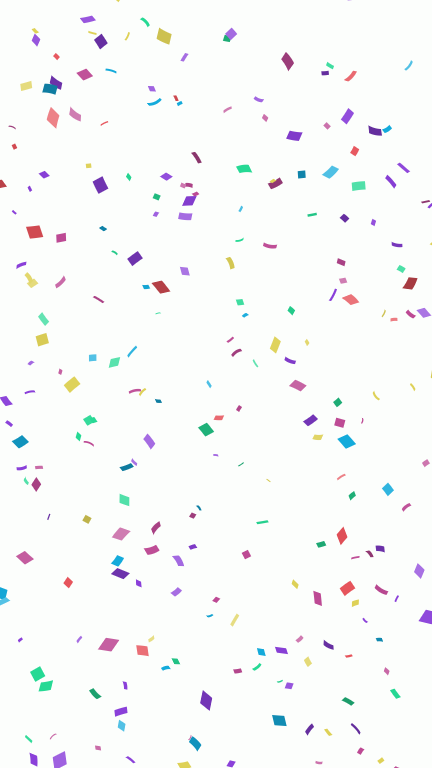
This pattern is drawn by a WebGL 1 fragment shader. Its source:

```glsl
precision highp float;

// Falling paper confetti on a near-white ground. Three jittered grids scatter
// small sheared rectangles; a random tilt foreshortens each one from a full
// square to a thin sliver and shifts its shade.

uniform vec2 u_resolution;

const vec3 PAPER  = vec3(0.988, 0.996, 0.988);
const vec3 VIOLET = vec3(0.54, 0.25, 0.85);
const vec3 ROSE   = vec3(0.74, 0.29, 0.58);
const vec3 CYAN   = vec3(0.08, 0.67, 0.86);
const vec3 GREEN  = vec3(0.15, 0.85, 0.58);
const vec3 YELLOW = vec3(0.87, 0.82, 0.34);
const vec3 RED    = vec3(0.90, 0.32, 0.35);

const float CELL = 0.075;       // grid spacing, in canvas heights
const float PRESENCE = 0.74;    // share of cells that hold a piece

// Sine-free hash: three random values from a three-part seed
vec3 hash3(vec3 seed) {
  vec3 p = fract(seed * vec3(0.1031, 0.1030, 0.0973));
  p += dot(p, p.yxz + 33.33);
  return fract((p.xxy + p.yxx) * p.zyx);
}

vec2 rotate(vec2 p, float angle) {
  float c = cos(angle), s = sin(angle);
  return vec2(c * p.x + s * p.y, c * p.y - s * p.x);
}

// Picks a hue by its share of the pieces
vec3 confettiHue(float pick) {
  if (pick < 0.29) return VIOLET;
  if (pick < 0.49) return ROSE;
  if (pick < 0.66) return CYAN;
  if (pick < 0.80) return GREEN;
  if (pick < 0.92) return YELLOW;
  return RED;
}

// Darkens (shade near 0) or pales (shade near 1) a hue
vec3 shadeHue(vec3 hue, float shade) {
  vec3 dark = hue * mix(0.72, 1.0, smoothstep(0.0, 0.4, shade));
  return mix(dark, vec3(1.0), 0.28 * smoothstep(0.55, 1.0, shade));
}

// Antialiased coverage of a sheared, slightly curled rectangle
float sheetCoverage(vec2 p, vec2 halfSize, float shear, float curl, float pixel) {
  p.y += curl * (p.x * p.x / halfSize.x - 0.4 * halfSize.x);
  p.x -= shear * p.y;
  vec2 inside = clamp((halfSize - abs(p)) / pixel + 0.5, 0.0, 1.0);
  return inside.x * inside.y;
}

// Draws the piece owned by one cell over the given colour
vec3 drawPiece(vec3 color, vec2 p, vec2 cell, float layer, float pixel) {
  vec3 seed = vec3(cell + 20.0, layer * 17.0 + 3.0);
  vec3 place = hash3(seed);
  if (place.z > PRESENCE) return color;

  vec3 form = hash3(seed + vec3(51.0, 13.0, 7.0));
  vec3 look = hash3(seed + vec3(29.0, 87.0, 11.0));
  vec2 local = p - (cell + place.xy) * CELL;

  float size = mix(0.0032, 0.0092, pow(form.x, 1.25));
  float tilt = mix(0.14, 1.0, form.y);
  float angle = (form.z - 0.5) * 3.14159;
  angle *= mix(0.65, 1.0, look.z);      // lean towards the horizontal
  float shear = (look.z - 0.5) * 1.1;
  float curl = (fract(look.z * 7.0) - 0.5) * 0.6 * (1.0 - tilt);

  vec2 halfSize = size * vec2(1.0, tilt);
  float cover = sheetCoverage(rotate(local, angle), halfSize, shear, curl, pixel);
  return mix(color, shadeHue(confettiHue(look.x), look.y), cover);
}

// Scatters one layer: every piece that can reach this point
vec3 drawLayer(vec3 color, vec2 p, float layer, float pixel) {
  vec2 shifted = p + layer * vec2(0.031, 0.047);
  vec2 home = floor(shifted / CELL);
  for (int y = -1; y <= 1; y++) {
    for (int x = -1; x <= 1; x++) {
      vec2 cell = home + vec2(float(x), float(y));
      color = drawPiece(color, shifted, cell, layer, pixel);
    }
  }
  return color;
}

void main() {
  vec2 p = gl_FragCoord.xy / u_resolution.y;
  float pixel = 1.0 / u_resolution.y;
  vec3 color = PAPER;
  for (int i = 0; i < 3; i++) {
    color = drawLayer(color, p, float(i), pixel);
  }
  gl_FragColor = vec4(color, 1.0);
}
```
